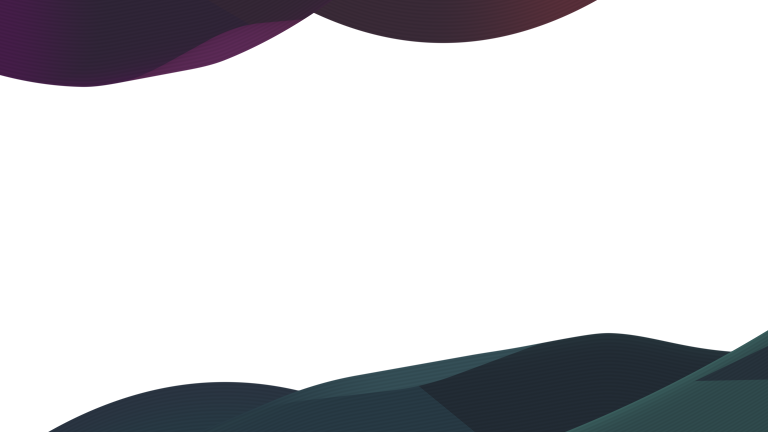
Reproduce this background procedurally as a Shadertoy shader.

```glsl
const vec2 CANVAS = vec2(768.0, 432.0);   // design units across the canvas
const vec3 PAPER = vec3(1.0);
const vec3 PLUM_DARK = vec3(0.18, 0.14, 0.21);
const vec3 PLUM_GLOW = vec3(0.29, 0.10, 0.30);
const vec3 PLUM_BAND = vec3(0.35, 0.16, 0.33);
const vec3 WINE_BAND = vec3(0.36, 0.18, 0.27);
const vec3 WINE_DARK = vec3(0.22, 0.16, 0.21);
const vec3 WINE_GLOW = vec3(0.34, 0.18, 0.22);
const vec3 NAVY = vec3(0.16, 0.20, 0.25);
const vec3 SLATE = vec3(0.15, 0.22, 0.26);
const vec3 INK = vec3(0.13, 0.165, 0.20);
const vec3 TEAL_BAND = vec3(0.20, 0.30, 0.33);
const vec3 TEAL = vec3(0.18, 0.28, 0.29);
const vec3 TEAL_GLOW = vec3(0.24, 0.40, 0.39);
const float THREAD_PERIOD = 3.6;
const float THREAD_STRENGTH = 0.035;

float softMin(float a, float b, float k) {
    float h = max(k - abs(a - b), 0.0) / k;
    return min(a, b) - 0.25 * h * h * k;
}

float softMax(float a, float b, float k) {
    return -softMin(-a, -b, k);
}

// Straight slope passing through a point
float ramp(float x, vec2 point, float slope) {
    return point.y + slope * (x - point.x);
}

float arch(float x, vec2 peak, float bend) {
    return peak.y - bend * (x - peak.x) * (x - peak.x);
}

// Smooth coverage of the side where d is positive
float cover(float d) {
    float aa = 0.75 * CANVAS.y / iResolution.y;
    return smoothstep(-aa, aa, d);
}

// Fine threads running parallel to an edge
vec3 weave(vec3 color, float d) {
    return color * (1.0 + THREAD_STRENGTH * sin(6.28318 * d / THREAD_PERIOD));
}

// Hanging waves; depth is measured down from the top
vec3 upperWaves(vec3 color, float x, float depth) {
    // Wine lobe behind
    float lobe = arch(x, vec2(443.0, 43.0), 0.00181) - depth;
    vec3 wine = mix(WINE_DARK, WINE_GLOW, smoothstep(420.0, 590.0, x));
    color = mix(color, weave(wine, lobe), cover(lobe));

    // Main sheet
    float edge = softMin(arch(x, vec2(90.0, 87.0), 0.00148),
                         ramp(x, vec2(150.0, 77.0), -0.187), 3.0);
    edge = softMin(edge, ramp(x, vec2(368.0, 35.5), -0.38), 5.0) - depth;
    float glow = max(0.75 * (1.0 - smoothstep(0.0, 110.0, x)),
                     0.65 * exp(-max(edge, 0.0) / 11.0));
    vec3 sheet = mix(PLUM_DARK, PLUM_GLOW, glow);
    float crease = x - 208.0 - 1.7 * depth;
    sheet = mix(sheet, WINE_DARK * 0.95, 0.6 * cover(crease));

    // Bright band below the fold
    float fold = softMax(ramp(x, vec2(145.0, 75.0), -0.55),
                         ramp(x, vec2(250.0, 24.0), -0.09), 12.0);
    fold = depth - softMin(fold, ramp(x, vec2(400.0, 8.0), -0.27), 8.0);
    vec3 band = mix(PLUM_BAND, WINE_BAND, smoothstep(230.0, 430.0, x));
    band *= 1.0 - 0.12 * exp(-max(fold, 0.0) / 8.0);
    sheet = mix(sheet, band, cover(fold));
    return mix(color, weave(sheet, edge), cover(edge));
}

// Rising waves; height is measured up from the bottom
vec3 lowerWaves(vec3 color, float x, float height) {
    // Navy lobe behind
    float lobe = arch(x, vec2(225.0, 50.0), 0.0016) - height;
    vec3 navy = mix(NAVY, SLATE, smoothstep(0.0, 50.0, lobe));
    color = mix(color, weave(navy, lobe), cover(lobe));

    // Main hill
    float swell = (x - 605.0) / 85.0;
    float edge = softMin(78.0 + 21.0 * exp(-swell * swell),
                         ramp(x, vec2(500.0, 82.0), 0.178), 3.0);
    edge = softMin(edge, ramp(x, vec2(303.0, 44.0), 0.42), 10.0) - height;
    float crease = x - 420.0 - 1.22 * (45.0 - height);
    vec3 hill = mix(SLATE, INK, cover(crease));
    hill = mix(hill, TEAL, 0.35 * exp(-max(edge, 0.0) / 9.0));

    // Pale band above the fold
    float fold = softMin(ramp(x, vec2(205.0, 0.0), 0.45),
                         ramp(x, vec2(300.0, 31.0), 0.115), 14.0);
    fold = height - softMax(fold, ramp(x, vec2(420.0, 44.0), 0.37), 8.0);
    vec3 band = mix(SLATE, TEAL_BAND, smoothstep(210.0, 400.0, x));
    hill = mix(hill, band, cover(fold));
    color = mix(color, weave(hill, edge), cover(edge));

    // Teal sheet in front, with a dark wedge under its bright rim
    float run = x - 565.0;
    float front = 0.40 * run + 0.0005 * run * run - height;
    vec3 teal = mix(TEAL, TEAL_GLOW, 0.7 * exp(-max(front, 0.0) / 9.0));
    float rim = ramp(x, vec2(695.0, 51.0), 0.48) - height;
    float floorLine = height - ramp(x, vec2(695.0, 51.0), 0.02);
    teal = mix(teal, INK * 1.1, 0.9 * cover(min(rim, floorLine)));
    return mix(color, weave(teal, front), cover(front));
}

void mainImage(out vec4 fragColor, in vec2 fragCoord) {
    vec2 p = fragCoord / iResolution.xy * CANVAS;
    vec3 color = upperWaves(PAPER, p.x, CANVAS.y - p.y);
    color = lowerWaves(color, p.x, p.y);
    fragColor = vec4(color, 1.0);
}
```
